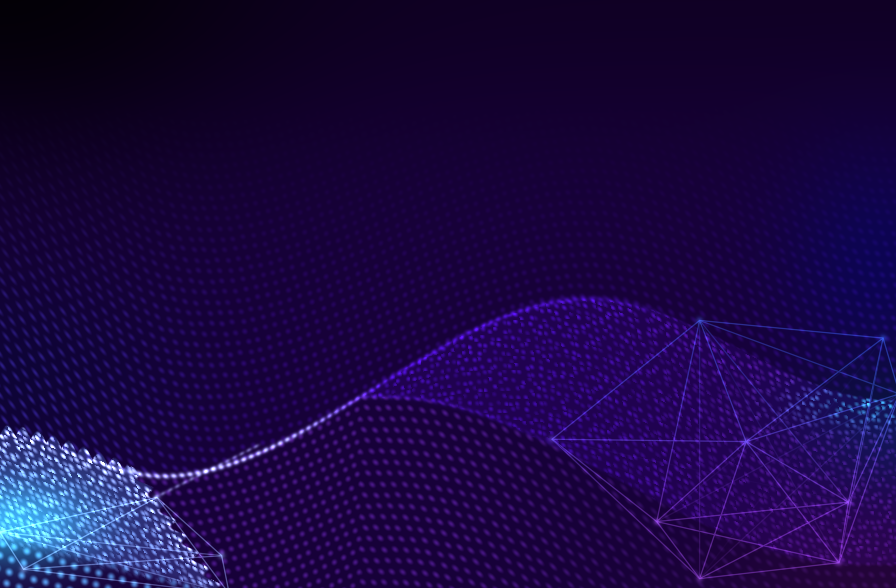
Write a WebGL 1 fragment shader that draws this background.

```glsl
precision highp float;
uniform vec2 u_resolution;

const int NODES = 14;

float hash(vec2 p) {
  return fract(sin(dot(p, vec2(127.1, 311.7))) * 43758.5453);
}

float glow(vec2 p, vec2 center, vec2 size) {
  vec2 d = (p - center) / size;
  return exp(-dot(d, d));
}

// One soft dot per unit cell, optionally displaced and varied in strength
float dots(vec2 q, float radius, float jitter) {
  vec2 cell = floor(q);
  vec2 offset = vec2(hash(cell), hash(cell + 17.3)) - 0.5;
  float d = length(fract(q) - 0.5 - offset * jitter);
  float strength = mix(1.0, 0.2 + hash(cell + 5.1), jitter);
  return strength * (1.0 - smoothstep(0.0, radius, d));
}

float segment(vec2 p, vec2 a, vec2 b) {
  vec2 ab = b - a;
  return length(p - a - ab * clamp(dot(p - a, ab) / dot(ab, ab), 0.0, 1.0));
}

float upperRidge(float x) {
  return 0.26 - 0.07 * smoothstep(0.0, 0.277, x)
    + 0.302 * smoothstep(0.277, 1.0, x) - 0.174 * smoothstep(1.0, 1.52, x);
}

float lowerRidge(float x) {
  return min(upperRidge(x), 0.325 - 0.285 * smoothstep(0.66, 1.45, x));
}

vec3 backdrop(vec2 p) {
  vec3 col = mix(vec3(0.09, 0.003, 0.225), vec3(0.06, 0.0, 0.14), smoothstep(0.6, 1.05, p.y));
  col *= 1.0 - 0.85 * glow(p, vec2(0.0, 1.05), vec2(0.45, 0.32));
  col = mix(col, vec3(0.04, 0.02, 0.21), 0.7 * glow(p, vec2(0.0, 0.36), vec2(0.3, 0.18)));
  col = mix(col, vec3(0.04, 0.02, 0.34), 0.85 * glow(p, vec2(1.5, 0.55), vec2(0.17, 0.2)));
  col = mix(col, vec3(0.02, 0.10, 0.26), 0.8 * glow(p, vec2(1.54, 0.27), vec2(0.16, 0.11)));
  return mix(col, vec3(0.16, 0.02, 0.22), 0.7 * glow(p, vec2(1.5, 0.0), vec2(0.3, 0.14)));
}

// Links between nearby nodes, plus a small spark at each node
vec2 network(vec2 p, float px) {
  vec2 n[NODES];
  n[0] = vec2(1.190, 0.455); n[1] = vec2(1.502, 0.425);
  n[2] = vec2(1.269, 0.249); n[3] = vec2(0.939, 0.253);
  n[4] = vec2(1.117, 0.113); n[5] = vec2(1.190, 0.016);
  n[6] = vec2(1.443, 0.146); n[7] = vec2(1.427, 0.043);
  n[8] = vec2(1.530, 0.330); n[9] = vec2(0.040, 0.032);
  n[10] = vec2(0.267, 0.154); n[11] = vec2(0.377, 0.055);
  n[12] = vec2(0.000, 0.095); n[13] = vec2(0.390, -0.01);
  float lines = 0.0;
  float sparks = 0.0;
  for (int i = 0; i < NODES; i++) {
    sparks += glow(p, n[i], vec2(0.006));
    for (int j = 0; j < NODES; j++) {
      if (j > i) {
        float fade = 1.0 - smoothstep(0.3, 0.56, distance(n[i], n[j]));
        float line = 1.0 - smoothstep(0.0, 0.0005 + px, segment(p, n[i], n[j]));
        lines = max(lines, fade * line);
      }
    }
  }
  return vec2(lines, sparks);
}

void main() {
  vec2 p = gl_FragCoord.xy / u_resolution * vec2(1.524, 1.0);
  float px = 1.0 / u_resolution.y;
  float top = upperRidge(p.x);
  float low = lowerRidge(p.x);
  vec3 col = backdrop(p);

  // Region masks
  float underTop = 1.0 - smoothstep(-0.003, 0.003, p.y - top);
  float underLow = 1.0 - smoothstep(-0.004, 0.004, p.y - low);
  float lens = underTop * (1.0 - underLow);
  float spikes = 0.016 * abs(sin(p.x * 120.0)) * (1.0 - smoothstep(0.2, 0.3, p.x));
  float side = 0.37 - 0.7 * p.y + 0.008 * sin(p.y * 230.0) - p.x;
  float lobe = smoothstep(-0.004, 0.004, side) * smoothstep(-0.003, 0.003, top + spikes - p.y);

  // Faint sheet above the wave
  vec2 sheet = vec2(p.x + 0.25 * p.y, p.y - 0.8 * top - 0.2 * exp(-4.0 * p.x));
  float sheetFade = (1.0 - underTop) * (1.0 - smoothstep(0.3, 0.85, p.y));
  vec3 sheetColor = mix(vec3(0.12, 0.10, 0.32), vec3(0.08, 0.02, 0.20), smoothstep(0.0, 0.5, p.x));
  col += sheetColor * sheetFade * dots(sheet * 56.0, 0.42, 0.15);

  // Regular dots below the wave
  vec2 floorGrid = vec2(p.x + 0.35 * p.y, p.y - 0.8 * low);
  float floorFade = underLow * (1.0 - lobe) * (1.0 - 0.6 * smoothstep(0.7, 1.2, p.x));
  col += vec3(0.20, 0.09, 0.31) * floorFade * dots(floorGrid * 54.0, 0.42, 0.1);

  // Scattered violet dots between the two ridges
  vec2 lensGrid = vec2(p.x + 0.2 * p.y, p.y - 0.5 * (top + low));
  vec3 lensColor = mix(vec3(0.18, 0.05, 0.50), vec3(0.24, 0.09, 0.36), smoothstep(0.95, 1.35, p.x));
  lensColor = mix(lensColor, vec3(0.2, 0.75, 0.75), glow(p, vec2(1.49, 0.31), vec2(0.13, 0.035)));
  float lensFade = 0.65 + 0.35 * exp(-abs(p.y - top) / 0.04);
  col += lens * vec3(0.035, 0.005, 0.09);
  col += lens * lensFade * lensColor * dots(lensGrid * 82.0, 0.52, 0.7);

  // Beaded ridge lines, bright where the wave pinches
  vec3 ridgeColor = mix(vec3(0.75, 0.82, 1.0), vec3(0.20, 0.06, 0.55), smoothstep(0.45, 0.68, p.x));
  float bead = 0.65 + 0.35 * sin(p.x * 440.0 + p.y * 150.0);
  float ridge = exp(-pow((p.y - top) / 0.0042, 2.0)) * (1.0 - smoothstep(0.85, 1.25, p.x));
  ridge += 0.5 * exp(-pow((p.y - low) / 0.004, 2.0)) * smoothstep(0.55, 0.65, p.x)
    * (1.0 - smoothstep(0.75, 1.1, p.x));
  float strand = segment(p, vec2(0.26, 0.152), vec2(0.44, 0.243));
  ridge += 0.45 * exp(-pow(strand / 0.003, 2.0));
  col += ridgeColor * ridge * bead * smoothstep(0.14, 0.24, p.x);

  // Dense luminous lobe with large dots at its base
  float aqua = glow(p, vec2(0.02, 0.11), vec2(0.14, 0.07));
  float base = 1.0 - smoothstep(-0.015, 0.015, p.y - 0.085 + 0.25 * p.x);
  float rim = max(exp(-abs(side) / 0.025), exp(-abs(top - p.y) / 0.035));
  float dense = dots(vec2(p.x + 0.3 * p.y, p.y + 0.4 * p.x) * 95.0, 0.62, 0.75);
  float coarse = dots(vec2(p.x - 0.2 * p.y, p.y + 0.3 * p.x) * 46.0, 0.45, 0.1);
  vec3 lobeColor = mix(vec3(0.45, 0.65, 0.8), vec3(0.85, 0.9, 1.0), rim);
  col += lobe * aqua * vec3(0.08, 0.55, 0.55);
  col += lobe * (1.0 - base) * (vec3(0.08, 0.14, 0.2) + lobeColor * dense * (0.8 + 0.5 * rim));
  col += lobe * base * vec3(0.25, 0.55, 0.65) * coarse;

  // Connected nodes
  vec2 web = network(p, px);
  vec3 webColor = mix(vec3(0.46, 0.26, 0.62), vec3(0.17, 0.34, 0.66), smoothstep(0.1, 0.4, p.y));
  webColor = mix(vec3(0.5, 0.65, 0.75), webColor, smoothstep(0.4, 0.8, p.x));
  col += webColor * (0.5 * web.x + 0.5 * web.y);

  gl_FragColor = vec4(min(col, 1.0), 1.0);
}
```
